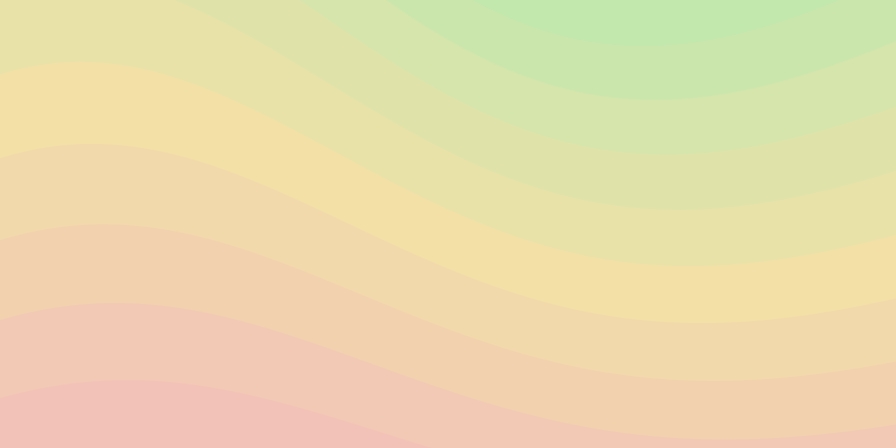
Give the GLSL for this background, as a Shadertoy shader.

```glsl
// Soft pastel waves: flat bands stepping from mint through cream to pink.

#define MINT vec3(0.76, 0.908, 0.682)
#define CREAM vec3(0.95, 0.88, 0.652)
#define PINK vec3(0.95, 0.76, 0.722)
#define MINT_STEPS 5.0
#define PINK_STEPS 4.0
#define BAND_SHIFT 0.013   // sideways drift of the wave per band
#define SOLVE_STEPS 5

// Phase of the wave, slowing toward the right.
float wavePhase(float x) {
    return -0.5 + x * (5.683 - 1.239 * x);
}

// Band level at p (y runs down from the top edge). Each level is the curve
// depth = middle(level) - swing(level) * cos(phase), solved by iteration.
float bandLevel(vec2 p) {
    float level = 0.0;
    for (int i = 0; i < SOLVE_STEPS; i++) {
        float wave = cos(wavePhase(p.x - BAND_SHIFT * level));
        float offset = p.y - 0.366 + 0.2279 * wave;
        float bend = (0.00046 + 0.00137 * wave) * level * level;
        level = (offset + bend) / (0.1556 + 0.0293 * wave);
    }
    return level;
}

// Flat steps with edges about one pixel wide.
float smoothSteps(float level) {
    float edge = floor(level + 0.5);
    float width = max(fwidth(level), 1e-5);
    return edge - 1.0 + clamp((level - edge) / width + 0.5, 0.0, 1.0);
}

vec3 bandColor(float band) {
    vec3 upper = mix(CREAM, MINT, clamp(-band / MINT_STEPS, 0.0, 1.0));
    return mix(upper, PINK, clamp(band / PINK_STEPS, 0.0, 1.0));
}

void mainImage(out vec4 fragColor, in vec2 fragCoord) {
    vec2 uv = fragCoord / iResolution.xy;
    float level = bandLevel(vec2(uv.x, 1.0 - uv.y));
    fragColor = vec4(bandColor(smoothSteps(level)), 1.0);
}
```
